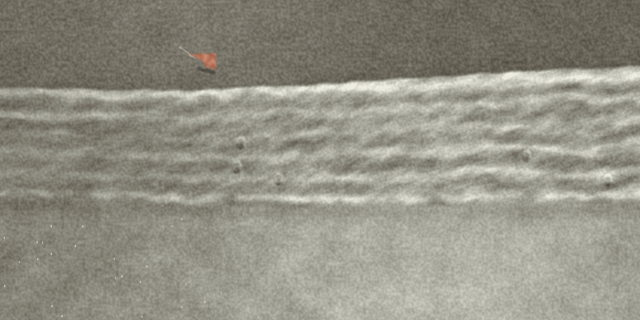
Reproduce this texture procedurally as a Shadertoy shader.

```glsl
// Draws a rippled weld bead running between a dark steel plate and a paler one.

float hash(vec2 p) {
    p = fract(p * vec2(0.1031, 0.1137));
    p += dot(p, p.yx + 33.33);
    return fract((p.x + p.y) * p.x * 7.13);
}

vec2 gradient(vec2 cell) {
    float angle = 6.2832 * hash(cell);
    return vec2(cos(angle), sin(angle));
}

// Gradient noise, roughly -0.7 to 0.7
float noise(vec2 p) {
    vec2 i = floor(p), f = p - i;
    vec2 u = f * f * f * (f * (f * 6.0 - 15.0) + 10.0);
    vec2 e = vec2(1, 0);
    float low = mix(dot(gradient(i), f), dot(gradient(i + e), f - e), u.x);
    float high = mix(dot(gradient(i + e.yx), f - e.yx), dot(gradient(i + 1.0), f - 1.0), u.x);
    return mix(low, high, u.y);
}

float fbm(vec2 p) {
    float sum = 0.0, amp = 1.0;
    for (int i = 0; i < 4; i++) {
        sum += amp * noise(p);
        p = mat2(1.6, 1.2, -1.2, 1.6) * p + 7.3;
        amp *= 0.55;
    }
    return sum;
}

float segment(vec2 p, vec2 a, vec2 b) {
    vec2 d = b - a;
    return length(p - a - d * clamp(dot(p - a, d) / dot(d, d), 0.0, 1.0));
}

float upperPlate(vec2 p) {
    float tone = 0.415 - 0.02 * smoothstep(0.8, 2.0, p.x);
    vec2 q = p - vec2(0.65, 0.97);
    tone += 0.045 * exp(-5.0 * dot(q, q));
    return tone + 0.04 * fbm(p * vec2(9, 14)) + 0.06 * noise(p * vec2(45, 75));
}

float lowerPlate(vec2 p) {
    vec2 q = (p - vec2(1.4, 0.08)) * vec2(0.95, 1.5);
    float tone = 0.475 + 0.235 * exp(-1.3 * dot(q, q));
    tone += 0.075 * fbm(p * vec2(7, 9)) + 0.06 * noise(p * 48.0);
    // Small glints, densest at the left
    vec2 cell = floor(p * 40.0), f = fract(p * 40.0) - 0.5;
    float chance = step(0.93, hash(cell + 51.0)) * smoothstep(1.3, 0.0, p.x);
    float spot = length((f - 0.25 * gradient(cell)) * vec2(1.5, 1.0));
    return tone + 0.24 * chance * smoothstep(0.24, 0.05, spot);
}

// v runs from 0 at the foot of the bead to 1 at its top edge
float weldBead(vec2 p, float v) {
    float right = smoothstep(0.1, 1.3, p.x);
    float warp = 0.06 * noise(p * vec2(3, 6)) + 0.05 * noise(p * vec2(11, 18) + 9.0);
    float phase = 6.2832 * (v + warp - 0.05) / 0.18;
    float ridge = cos(phase + 0.4 * sin(phase));
    // The ridges fade in the lower left
    float strength = mix(0.045, 0.095, max(right, smoothstep(0.5, 0.75, v)));
    strength *= 0.95 + 1.3 * noise(p * vec2(4, 9) + 21.0);
    // Slanted ripples climbing toward the right
    vec2 slant = vec2(p.x + 0.4 * p.y, p.y - (0.16 + 0.2 * right) * p.x);
    float ripple = fbm(slant * vec2(9, 28));
    float tone = 0.525 + 0.125 * right + strength * ridge;
    tone += (0.085 + 0.085 * right) * ripple + 0.06 * noise(p * vec2(38, 52));
    tone += 0.07 * noise(p * vec2(2.5, 5) + 4.0);
    // Bright crown and beaded lower rim
    tone += 0.1 * smoothstep(0.82, 0.91, v) * (0.45 + right);
    float rim = exp(-pow((v - 0.05) / 0.035, 2.0));
    tone += 0.16 * rim * (0.1 + 0.4 * right + 1.6 * noise(vec2(p.x * 16.0, 3.4)));
    // Dark groove left of centre
    tone -= 0.08 * (1.0 - right) * exp(-pow((v - 0.6 + warp) / 0.05, 2.0));
    return tone;
}

void mainImage(out vec4 fragColor, in vec2 fragCoord) {
    vec2 p = fragCoord / iResolution.y;
    p.x *= 2.0 * iResolution.y / iResolution.x;

    // Curved boundaries of the bead
    float rough = 0.008 * noise(vec2(p.x * 14.0, 1.7));
    float top = 0.726 - 0.01 * smoothstep(0.0, 0.5, p.x)
              + 0.074 * smoothstep(0.3, 2.3, p.x) + rough;
    top += 0.006 * smoothstep(1.0, 2.0, p.x);
    float foot = 0.357 + 0.023 * (p.x - 1.1) * (p.x - 1.1) + rough;
    float v = (p.y - foot) / (top - foot);

    float tone = mix(lowerPlate(p), weldBead(p, v), smoothstep(-0.035, 0.025, v));
    tone -= 0.055 * exp(-pow((v + 0.06) / 0.06, 2.0));
    float shadow = 0.045 * exp(-max(p.y - top, 0.0) / 0.025);
    tone = mix(tone, upperPlate(p) - shadow, smoothstep(-0.006, 0.008, p.y - top));

    // Spatter drops with a lit rim and a dark underside
    vec2 drops[5] = vec2[5](vec2(0.753, 0.555), vec2(0.74, 0.478), vec2(0.87, 0.442),
                            vec2(1.646, 0.513), vec2(1.9, 0.438));
    for (int i = 0; i < 5; i++) {
        vec2 d = (p - drops[i]) * mat2(1.0, -0.3, 0.3, 0.75);
        float size = 0.011 + 0.004 * hash(vec2(i, 5));
        tone += 0.16 * smoothstep(0.008, 0.0, abs(length(d) - size)) * clamp(d.y / size + 0.3, -1.0, 1.0);
        tone -= 0.13 * smoothstep(size, 0.0, length(d + vec2(-0.004, 0.008)));
    }

    // Fine metallic grain
    tone += 0.085 * noise(p * 105.0) + 0.04 * noise(p * mat2(120, 60, -30, 70));
    tone = clamp(tone, 0.25, 0.93);
    vec3 color = tone + vec3(0.02 * smoothstep(0.65, 0.4, tone), 0.0, -0.045);

    // Orange paint chip with a pale scratch and a shadow
    vec2 c = p - vec2(0.642, 0.808) + 0.006 * noise(p * 50.0);
    float chip = max(max(c.y - 0.024, c.x - 0.032), -0.62 * c.x - 0.78 * c.y - 0.008);
    chip = max(chip, -c.y - 0.024);
    color *= 1.0 - 0.3 * smoothstep(0.012, 0.0, segment(c, vec2(-0.02, -0.022), vec2(0.025, -0.034)));
    color += 0.16 * smoothstep(0.006, 0.0, segment(c, vec2(-0.08, 0.045), vec2(-0.03, 0.01)));
    vec3 paint = vec3(0.72, 0.46, 0.36) + 0.15 * noise(p * 60.0);
    color = mix(color, paint, smoothstep(0.006, -0.005, chip));
    fragColor = vec4(color, 1.0);
}
```
